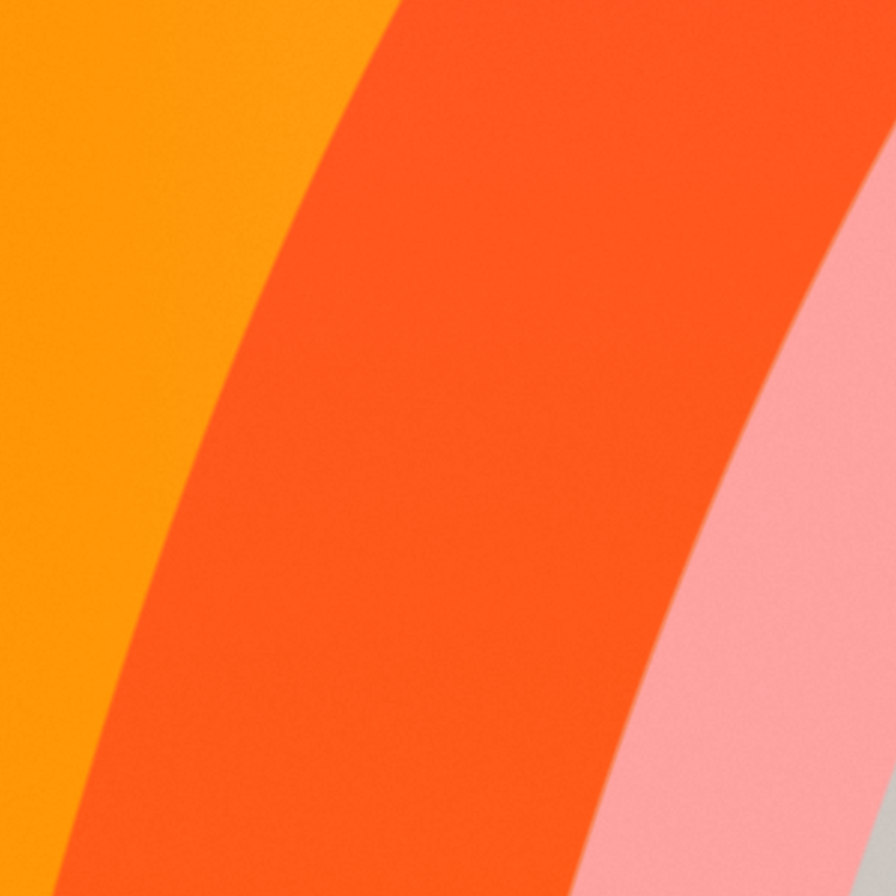
A WebGL 2 fragment shader for this background:

```glsl
#version 300 es
precision highp float;
// Broad curved bands of amber, vermilion, pink and pale grey with fine paper grain.
// Each border is a cubic x(y); its approximate distance blends one band into the next,
// and two octaves of value noise give the flat colours a printed texture.

uniform vec2 u_resolution;
out vec4 fragColor;

const vec3 AMBER_LEFT = vec3(1.0, 0.588, 0.020);
const vec3 AMBER_RIGHT = vec3(1.0, 0.606, 0.055);
const vec3 VERMILION_LOW = vec3(1.0, 0.352, 0.094);
const vec3 VERMILION_HIGH = vec3(1.0, 0.338, 0.125);
const vec3 PINK = vec3(0.996, 0.637, 0.627);
const vec3 GREY = vec3(0.80, 0.775, 0.755);
const vec3 FRINGE = vec3(0.93, 0.56, 0.32);

// Border coefficients: constant, linear, quadratic, cubic in y.
const vec4 AMBER_BORDER = vec4(0.0586, 0.2870, 0.0580, 0.0444);
const vec4 PINK_BORDER = vec4(0.6354, 0.3100, 0.1100, 0.0240);
const vec4 GREY_BORDER = vec4(0.9480, 0.3350, 0.1200, 0.0);

const float EDGE_SOFTNESS = 0.0045;
const float FRINGE_WIDTH = 0.0030;
const float FRINGE_STRENGTH = 0.35;
const float GRAIN_SCALE = 300.0;
const float GRAIN_STRENGTH = 0.022;

float hash(vec2 p) {
  vec3 q = fract(vec3(p.xyx) * 0.1031);
  q += dot(q, q.yzx + 33.33);
  return fract((q.x + q.y) * q.z);
}

float valueNoise(vec2 p) {
  vec2 cell = floor(p);
  vec2 f = fract(p);
  f = f * f * (3.0 - 2.0 * f);
  float low = mix(hash(cell), hash(cell + vec2(1.0, 0.0)), f.x);
  float high = mix(hash(cell + vec2(0.0, 1.0)), hash(cell + 1.0), f.x);
  return mix(low, high, f.y);
}

// Approximate signed distance to a border, positive on its right side.
float borderDistance(vec2 p, vec4 c) {
  float x = c.x + p.y * (c.y + p.y * (c.z + p.y * c.w));
  float slope = c.y + p.y * (2.0 * c.z + 3.0 * p.y * c.w);
  return (p.x - x) / sqrt(1.0 + slope * slope);
}

float coverage(float d) {
  float softness = max(EDGE_SOFTNESS, 0.75 / u_resolution.y);
  return smoothstep(-softness, softness, d);
}

void main() {
  vec2 uv = gl_FragCoord.xy / u_resolution;
  float amberEdge = borderDistance(uv, AMBER_BORDER);
  float pinkEdge = borderDistance(uv, PINK_BORDER);
  float greyEdge = borderDistance(uv, GREY_BORDER);

  // Bands, layered from left to right.
  vec3 color = mix(AMBER_LEFT, AMBER_RIGHT, smoothstep(0.0, 0.4, uv.x));
  vec3 vermilion = mix(VERMILION_LOW, VERMILION_HIGH, uv.y);
  color = mix(color, vermilion, coverage(amberEdge));
  color = mix(color, PINK, coverage(pinkEdge));
  color = mix(color, GREY, coverage(greyEdge));

  // Thin warm fringe along the pink border.
  float fringe = exp(-pow(pinkEdge / FRINGE_WIDTH, 2.0));
  color = mix(color, FRINGE, fringe * FRINGE_STRENGTH);

  // Paper grain.
  vec2 grainPoint = uv * GRAIN_SCALE;
  float grain = 0.65 * valueNoise(grainPoint) + 0.35 * valueNoise(grainPoint * 1.9 + 17.0);
  color += (grain - 0.5) * GRAIN_STRENGTH;

  fragColor = vec4(clamp(color, 0.0, 1.0), 1.0);
}
```
